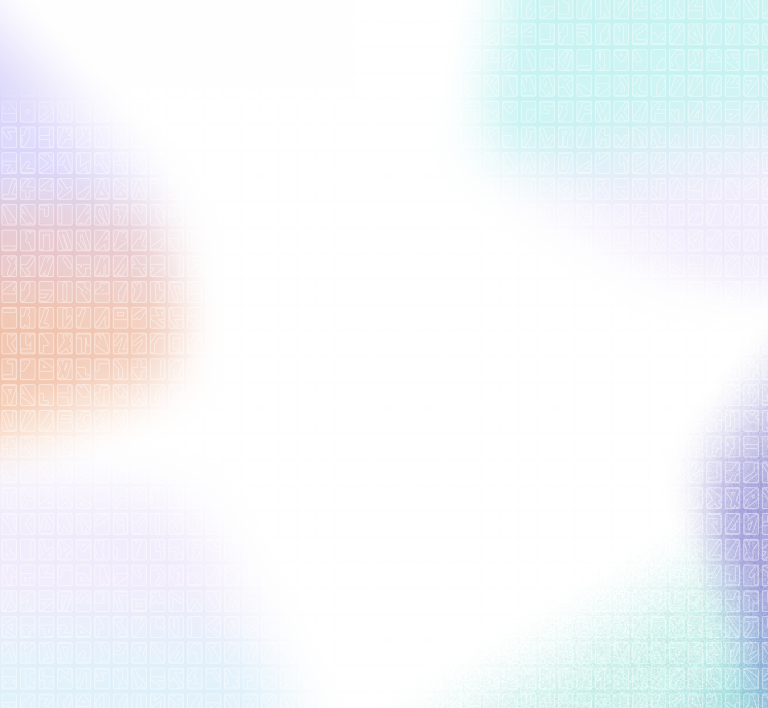
Give the GLSL for this background, as a WebGL 1 fragment shader.

```glsl
precision highp float;

uniform vec2 u_resolution;

#define ASPECT 1.085
#define CELL vec2(0.0262, 0.0364)
#define ROW_SHIFT 0.013
#define STROKES 4
#define STROKE_RADIUS 0.0028
#define LINE_WIDTH 0.0007
#define LINE_ALPHA 0.36
#define TILE_ALPHA 0.13
#define GRAIN_SCALE 500.0
#define GRAIN_AMOUNT 0.07

float hash(vec2 p) {
  vec3 q = fract(p.xyx * vec3(0.1031, 0.1030, 0.0973));
  q += dot(q, q.yzx + 33.33);
  return fract((q.x + q.y) * q.z);
}

// Soft half plane, filled on the left of the line from a to b
float side(vec2 p, vec2 a, vec2 b, float soft) {
  vec2 dir = normalize(b - a);
  vec2 v = p - a;
  return smoothstep(-soft, soft, dir.x * v.y - dir.y * v.x);
}

float segment(vec2 p, vec2 a, vec2 b) {
  vec2 ab = b - a;
  float t = clamp(dot(p - a, ab) / max(dot(ab, ab), 1e-7), 0.0, 1.0);
  return length(p - a - ab * t);
}

float roundBox(vec2 p, vec2 halfSize, float radius) {
  vec2 d = abs(p) - halfSize + radius;
  return length(max(d, 0.0)) + min(max(d.x, d.y), 0.0) - radius;
}

// Random node on a 3 by 3 lattice inside a tile
vec2 node(vec2 id, float k) {
  vec2 r = vec2(hash(id + k * 17.3), hash(id.yx + k * 31.7 + 5.0));
  return (floor(r * 3.0) - 1.0) * CELL * vec2(0.27, 0.29);
}

// Opacity of the tiles and their abstract hollow strokes
float tilePattern(vec2 p, float aa) {
  vec2 g = (p + vec2(0.0, ROW_SHIFT)) / CELL;
  vec2 id = floor(g);
  vec2 q = (fract(g) - 0.5) * CELL;
  float box = roundBox(q, CELL * 0.43, 0.003);
  float marks = 1.0;
  vec2 from = node(id, 0.0);
  for (int i = 1; i <= STROKES; i++) {
    vec2 to = node(id, float(i));
    marks = min(marks, segment(q, from, to));
    from = to;
  }
  float outline = min(abs(marks - STROKE_RADIUS), abs(box + 0.001));
  float line = 1.0 - smoothstep(LINE_WIDTH - 0.5 * aa, LINE_WIDTH + 0.5 * aa, outline);
  float tile = 1.0 - smoothstep(-aa, aa, box);
  return TILE_ALPHA * tile + LINE_ALPHA * line;
}

// Lavender melting into peach on the left
vec3 leftGlow(vec3 color, vec2 p) {
  float m = side(p, vec2(0.24, 0.69), vec2(0.0, 0.945), 0.085)
          * side(p, vec2(0.255, 0.0), vec2(0.255, 1.0), 0.065)
          * side(p, vec2(0.0, 0.365), vec2(0.27, 0.475), 0.075);
  vec3 tint = mix(vec3(0.97, 0.82, 0.72), vec3(0.94, 0.75, 0.66), smoothstep(0.36, 0.52, p.y));
  tint = mix(tint, vec3(0.90, 0.76, 0.78), smoothstep(0.53, 0.65, p.y));
  tint = mix(tint, vec3(0.85, 0.83, 0.98), smoothstep(0.64, 0.78, p.y));
  return mix(color, tint, m * (1.0 - 0.9 * p.x));
}

// Pale lilac and sky blue at the lower left
vec3 lowerLeftGlow(vec3 color, vec2 p) {
  float m = side(p, vec2(0.41, 0.0), vec2(0.25, 0.335), 0.08)
          * side(p, vec2(0.3, 0.29), vec2(0.0, 0.33), 0.08);
  float blue = smoothstep(0.2, 0.02, p.y);
  return mix(color, mix(vec3(0.94, 0.92, 0.985), vec3(0.87, 0.94, 0.98), blue), m);
}

// Cyan sinking into lilac at the upper right
vec3 upperRightGlow(vec3 color, vec2 p) {
  float m = side(p, vec2(0.705, 1.0), vec2(0.675, 0.83), 0.065)
          * side(p, vec2(0.68, 0.79), vec2(0.975, 0.595), 0.085)
          * side(p, vec2(0.0, 0.585), vec2(1.0, 0.585), 0.055);
  float lilac = smoothstep(0.88, 0.68, p.y - 0.2 * (p.x - 0.9));
  return mix(color, mix(vec3(0.78, 0.95, 0.95), vec3(0.94, 0.92, 0.985), lilac), m);
}

// Grainy teal with indigo over it at the lower right
vec3 lowerRightGlow(vec3 color, vec2 p) {
  float teal = side(p, vec2(0.97, 0.18), vec2(0.68, 0.0), 0.09);
  float indigo = side(p, vec2(1.085, 0.43), vec2(0.985, 0.30), 0.085)
               * side(p, vec2(0.99, 0.29), vec2(1.07, 0.05), 0.055);
  vec3 tealTint = mix(vec3(0.79, 0.94, 0.92), vec3(0.60, 0.85, 0.86), smoothstep(0.9, 1.08, p.x - p.y));
  vec3 indigoTint = mix(vec3(0.50, 0.62, 0.85), vec3(0.65, 0.64, 0.86), smoothstep(0.0, 0.22, p.y));
  color = mix(color, tealTint, teal);
  color = mix(color, indigoTint, indigo);
  float grain = hash(floor(p * GRAIN_SCALE)) - 0.5;
  return color + grain * GRAIN_AMOUNT * sqrt(max(teal, indigo)) * step(0.6, p.x);
}

void main() {
  vec2 p = gl_FragCoord.xy / u_resolution * vec2(ASPECT, 1.0);
  vec3 color = vec3(0.998);
  color = leftGlow(color, p);
  color = lowerLeftGlow(color, p);
  color = upperRightGlow(color, p);
  color = lowerRightGlow(color, p);

  // Tiles stay away from the topmost part of the left glow
  float shown = max(smoothstep(0.89, 0.82, p.y), step(0.5, p.x));
  float pattern = tilePattern(p, 1.0 / u_resolution.y);
  gl_FragColor = vec4(mix(color, vec3(1.0), pattern * shown), 1.0);
}
```
